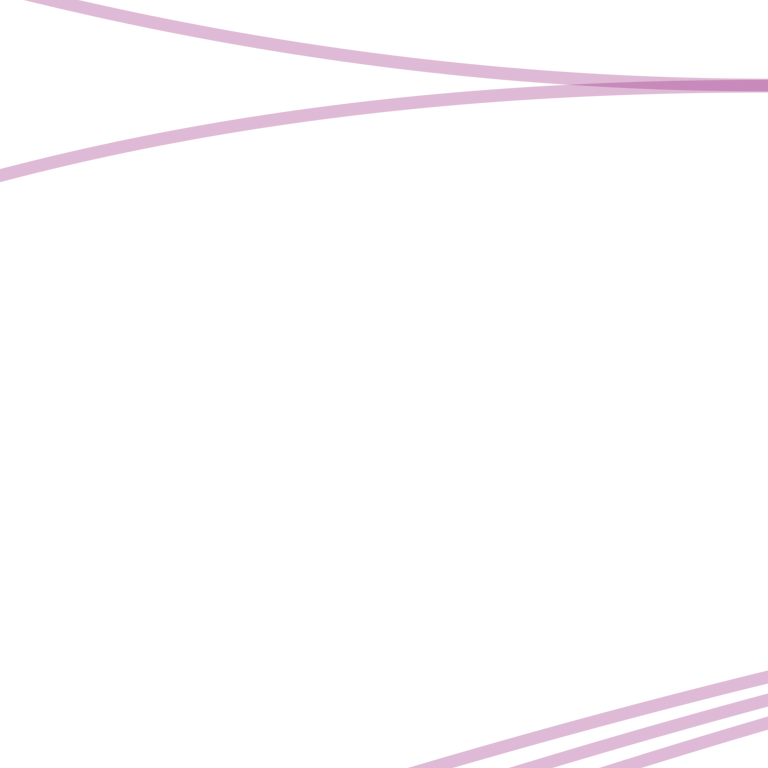
Give the GLSL for this background, as a Shadertoy shader.

```glsl
// Sparse translucent ribbons on white: two arcs that merge at the right edge
// and a fan of three lines in the lower right corner. Each ribbon is a cubic
// in the distance from the right edge, blended so that overlaps darken.

#define PAPER vec3(1.0)
#define INK vec3(0.567, 0.10, 0.467)
#define INK_ALPHA 0.3
#define HALF_WIDTH 0.00825
#define FAN_COUNT 3
#define FAN_TOP 0.1185
#define FAN_GAP 0.030
#define FAN_SLOPE 0.245
#define FAN_SPREAD 0.024
#define FAN_BEND 0.0553

// Coverage of a ribbon with height k.x + k.y*d + k.z*d^2 + k.w*d^3,
// where d is the distance from the right edge.
float ribbon(vec2 uv, vec4 k, float pixel) {
    float d = 1.0 - uv.x;
    float height = k.x + d * (k.y + d * (k.z + d * k.w));
    float slope = k.y + d * (2.0 * k.z + 3.0 * d * k.w);
    float dist = abs(uv.y - height) / sqrt(1.0 + slope * slope);
    return 1.0 - smoothstep(-pixel, pixel, dist - HALF_WIDTH);
}

vec3 lay(vec3 base, float coverage) {
    return mix(base, INK, INK_ALPHA * coverage);
}

void mainImage(out vec4 fragColor, in vec2 fragCoord) {
    vec2 uv = fragCoord / iResolution.xy;
    float pixel = 0.8 / iResolution.y;
    vec3 color = PAPER;

    // Merging arcs
    color = lay(color, ribbon(uv, vec4(0.8893, 0.0, 0.1269, 0.0), pixel));
    color = lay(color, ribbon(uv, vec4(0.8878, 0.0, -0.0870, -0.0295), pixel));

    // Corner fan, each line lower and steeper than the last
    for (int i = 0; i < FAN_COUNT; i++) {
        float n = float(i);
        vec4 curve = vec4(FAN_TOP - FAN_GAP * n, -FAN_SLOPE - FAN_SPREAD * n, -FAN_BEND, 0.0);
        color = lay(color, ribbon(uv, curve, pixel));
    }

    fragColor = vec4(color, 1.0);
}
```
